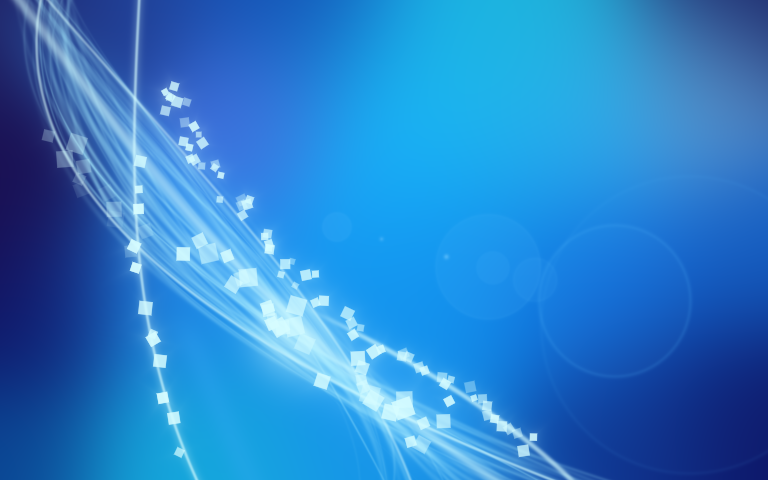
Give the GLSL for this background, as a Shadertoy shader.

```glsl
// Blue glowing backdrop with a sweeping ribbon of light, scattered squares and lens circles.

// Each curve holds its x at four heights: y = 1, 2/3, 1/3 and 0 (canvas is 1.6 by 1).
const vec4 LEFT_EDGE   = vec4(0.085, 0.143, 0.48, 1.15);
const vec4 RIGHT_EDGE  = vec4(0.1, 0.395, 0.667, 0.855);
const vec4 CORE        = vec4(0.04, 0.3, 0.61, 1.03);
const vec4 STEM        = vec4(0.29, 0.28, 0.308, 0.41);
const vec4 LOWER_EDGE  = vec4(-1.27, -0.13, 0.69, 1.19);
const vec4 UPPER_BEADS = vec4(0.3, 0.425, 0.7, 1.0);
const vec4 BIG_BEADS   = vec4(0.0, 0.2, 0.58, 1.02);
const vec4 BEAM        = vec4(0.1, 0.24, 0.38, 0.52);
const vec4 SPREAD      = vec4(0.12, 0.08, 0.08, 0.34);

const vec3 PALE_CYAN = vec3(0.84, 0.99, 1.0);
const vec3 RIBBON_BLUE = vec3(0.25, 0.68, 0.99);
const vec3 THREAD_CYAN = vec3(0.64, 0.92, 1.0);
const vec3 LENS_BLUE = vec3(0.32, 0.72, 0.98);
const int THREADS = 50;

float hash(float n) { return fract(sin(n * 91.73) * 4375.85); }

// Cubic through the four x positions of a curve.
float curveX(vec4 c, float y) {
    float t = 3.0 * (1.0 - y);
    vec3 d = c.yzw - c.xyz;
    vec2 dd = d.yz - d.xy;
    return c.x + t * (d.x + (t - 1.0) * (dd.x * 0.5 + (t - 2.0) * (dd.y - dd.x) / 6.0));
}

float strand(vec2 p, vec4 c, float width) {
    float x = curveX(c, p.y);
    float slope = (curveX(c, p.y + 0.01) - x) * 100.0;
    float d = (p.x - x) / (width * sqrt(1.0 + slope * slope));
    return exp(-d * d);
}

// Colour patches are blended by normalised Gaussian weights.
void blob(inout vec4 sum, vec2 p, float x, float y, float r, vec3 color) {
    vec2 d = (p - vec2(x, y)) / r;
    sum += vec4(color, 1.0) * exp(-dot(d, d));
}

vec3 backdrop(vec2 p) {
    vec4 s = vec4(0.0, 0.0, 0.0, 1e-6);
    blob(s, p, 0.0, 1.0, 0.23, vec3(0.12, 0.12, 0.38));
    blob(s, p, 0.25, 0.98, 0.18, vec3(0.13, 0.27, 0.62));
    blob(s, p, 0.0, 0.55, 0.22, vec3(0.1, 0.05, 0.31));
    blob(s, p, 0.07, 0.32, 0.18, vec3(0.05, 0.08, 0.42));
    blob(s, p, 0.02, 0.04, 0.18, vec3(0.04, 0.26, 0.57));
    blob(s, p, 0.4, 0.03, 0.25, vec3(0.08, 0.66, 0.86));
    blob(s, p, 0.36, 0.4, 0.22, vec3(0.12, 0.52, 0.91));
    blob(s, p, 0.5, 0.74, 0.18, vec3(0.28, 0.43, 0.87));
    blob(s, p, 0.6, 1.01, 0.22, vec3(0.07, 0.3, 0.69));
    blob(s, p, 1.08, 0.92, 0.24, vec3(0.11, 0.7, 0.83));
    blob(s, p, 0.88, 0.76, 0.28, vec3(0.1, 0.74, 0.99));
    blob(s, p, 1.2, 0.74, 0.2, vec3(0.19, 0.7, 0.95));
    blob(s, p, 1.47, 0.78, 0.2, vec3(0.4, 0.63, 0.84));
    blob(s, p, 1.58, 1.02, 0.24, vec3(0.1, 0.14, 0.4));
    blob(s, p, 0.87, 0.42, 0.27, vec3(0.07, 0.57, 0.94));
    blob(s, p, 1.25, 0.44, 0.25, vec3(0.06, 0.42, 0.86));
    blob(s, p, 1.58, 0.5, 0.19, vec3(0.07, 0.36, 0.76));
    blob(s, p, 1.58, 0.1, 0.26, vec3(0.05, 0.08, 0.4));
    blob(s, p, 1.27, 0.04, 0.22, vec3(0.06, 0.22, 0.58));
    blob(s, p, 0.8, 0.1, 0.24, vec3(0.09, 0.58, 0.91));
    return s.rgb / s.a;
}

// Soft disc with a thin rim.
float lens(vec2 p, float x, float y, float r, float fill, float rim) {
    float d = length(p - vec2(x, y)) - r;
    return fill * smoothstep(0.003, -0.003, d) + rim * exp(-d * d / 0.00002);
}

// Turned squares scattered along a curve between two heights.
float squares(vec2 p, vec4 c, vec2 span, int count, float size, float spread, float seed) {
    float px = 1.2 / iResolution.x, light = 0.0;
    for (int i = 0; i < count; i++) {
        float k = seed + float(i) * 3.17;
        float y = mix(span.x, span.y, (float(i) + hash(k)) / float(count));
        vec2 center = vec2(curveX(c, y), y) + spread * (vec2(hash(k + 1.1), hash(k + 2.3)) - 0.5);
        float a = 1.2 * hash(k + 4.7) - 0.6;
        vec2 q = abs(mat2(cos(a), sin(a), -sin(a), cos(a)) * (p - center));
        float d = max(q.x, q.y) - size * mix(0.6, 1.15, hash(k + 5.9));
        float shade = mix(0.25, 1.3, hash(k + 7.3));
        light += shade * (smoothstep(px, -px, d) + 0.06 * exp(-max(d, 0.0) / size));
    }
    return light;
}

void mainImage(out vec4 fragColor, in vec2 fragCoord) {
    vec2 p = fragCoord / iResolution.xy * vec2(1.6, 1.0);
    vec3 color = backdrop(p);

    // Lens circles
    float flare = lens(p, 0.702, 0.527, 0.031, 0.16, 0.02) + lens(p, 1.017, 0.444, 0.11, 0.12, 0.04)
        + lens(p, 1.027, 0.442, 0.035, 0.1, 0.0) + lens(p, 1.115, 0.417, 0.046, 0.08, 0.03)
        + lens(p, 1.281, 0.373, 0.158, 0.05, 0.12) + lens(p, 1.437, 0.323, 0.31, 0.02, 0.05)
        + lens(p, 0.93, 0.465, 0.002, 0.3, 0.5) + lens(p, 0.795, 0.502, 0.001, 0.3, 0.4);
    color = mix(color, LENS_BLUE, min(flare, 1.0));

    // Ribbon haze, then fine threads
    float body = smoothstep(1.1, 0.6, p.y) * smoothstep(-0.25, 0.3, p.y);
    float low = smoothstep(0.37, 0.27, p.y);
    color = mix(color, RIBBON_BLUE, 0.5 * strand(p, CORE, 0.085) * body + 0.2 * low * strand(p, BEAM, 0.03));
    float threads = 0.0;
    for (int i = 0; i < THREADS; i++) {
        float k = float(i) * 2.39;
        vec4 wobble = vec4(hash(k + 0.3), hash(k + 1.7), hash(k + 2.9), hash(k + 4.1)) - 0.5;
        vec4 path = mix(LEFT_EDGE, RIGHT_EDGE, hash(k + 6.1)) + wobble * SPREAD;
        float glint = 0.65 + 0.35 * sin(p.y * 9.0 + k);
        threads += glint * mix(0.06, 0.5, hash(k + 8.3)) * strand(p, path, mix(0.0016, 0.006, hash(k + 9.7)));
    }
    color = mix(color, THREAD_CYAN, 1.0 - exp(-threads * (0.35 + 0.75 * body)));

    // Bright edges and core
    float light = 0.7 * strand(p, CORE, 0.01) + 0.8 * strand(p, LEFT_EDGE, 0.003)
        + 0.6 * strand(p, RIGHT_EDGE, 0.003) + 0.9 * strand(p, STEM, 0.003)
        + 0.2 * strand(p, STEM, 0.011) + low * strand(p, LOWER_EDGE, 0.005);
    vec2 hub = p - vec2(0.62, 0.29);
    light += 0.6 * exp(-dot(hub, hub) / 0.006);

    // Scattered squares
    light += 1.6 * squares(p, UPPER_BEADS, vec2(0.84, 0.37), 38, 0.009, 0.055, 1.0);
    light += 1.6 * squares(p, LOWER_EDGE, vec2(0.33, 0.07), 26, 0.01, 0.045, 120.0);
    light += 2.4 * squares(p, STEM, vec2(0.68, 0.04), 12, 0.012, 0.025, 250.0);
    light += 1.7 * squares(p, BIG_BEADS, vec2(0.48, 0.07), 30, 0.017, 0.095, 380.0);
    light += 0.35 * squares(p, LEFT_EDGE, vec2(0.72, 0.47), 11, 0.016, 0.06, 510.0);
    color = mix(color, PALE_CYAN, 1.0 - exp(-light));
    fragColor = vec4(color, 1.0);
}
```
